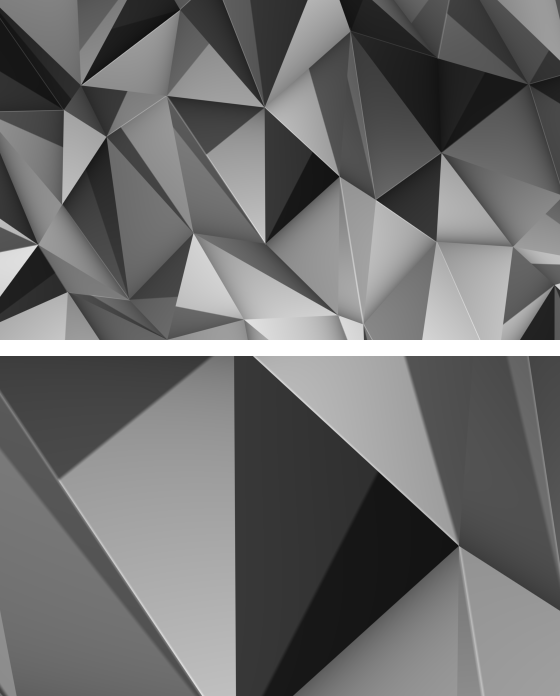
Top: the whole. Bottom: its middle third, enlarged.
Write a WebGL 1 fragment shader that draws this background.

```glsl
precision highp float;
// Crumpled wall of large grey triangular facets with cast shadows and sharp creases.

uniform vec2 u_resolution;

// All lengths are in canvas heights.
const vec2 CELL = vec2(0.21, 0.30);         // mean spacing of the corners
const float TILT = 0.45;                    // rotation of the corner lattice
const float JITTER = 0.90;                  // scatter of the corners, below 1
const vec2 SEED = vec2(37.0, 61.0);
const float DARK = 0.10;
const float BRIGHT = 0.83;
const float TONE_CURVE = 0.72;              // below 1 favours bright facets
const float GRADIENT = 0.75;                // tone slope across a facet
const float SHADOW_SHARE = 0.50;            // facets crossed by a shadow
const float PENUMBRA = 0.0025;
const float CREASE_WIDTH = 0.035;
const float RIM_WIDTH = 0.0022;
const vec2 HOLLOW = vec2(1.25, 0.76);       // centre of the dim region
const float HOLLOW_DEPTH = 0.36;

vec3 hash3(vec2 p) {
  vec3 q = fract(p.xyx * vec3(0.1031, 0.1030, 0.0973));
  q += dot(q, q.yxz + 33.33);
  return fract((q.xxy + q.yzz) * q.zyx);
}

float cross2(vec2 a, vec2 b) {
  return a.x * b.y - a.y * b.x;
}

mat2 latticeRotation() {
  float c = cos(TILT), s = sin(TILT);
  return mat2(c, s, -s, c);
}

vec2 corner(vec2 id) {
  vec2 offset = (hash3(id + SEED).xy - 0.5) * JITTER;
  return latticeRotation() * ((id + offset) * CELL);
}

// Signed distance to the line a-b, positive on its left.
float lineSide(vec2 p, vec2 a, vec2 b) {
  return cross2(normalize(b - a), p - a);
}

// Twice the signed area of a triangle.
float area2(vec2 a, vec2 b, vec2 c) {
  return cross2(b - a, c - a);
}

// Returns tone times coverage, and coverage, of one facet.
vec2 facet(vec2 p, vec2 a, vec2 b, vec2 c, vec2 id, float pixel) {
  float ab = lineSide(p, a, b);
  float bc = lineSide(p, b, c);
  float ca = lineSide(p, c, a);
  float cover = smoothstep(-pixel, pixel, min(ab, min(bc, ca)));
  if (cover <= 0.0) return vec2(0.0);

  vec3 look = hash3(id + 11.3);
  vec3 shade = hash3(id + 83.7);
  vec3 edge = hash3(id + 147.1);

  // Flat tone with a soft slope around the centroid
  float tone = mix(DARK, BRIGHT, pow(look.x, TONE_CURVE));
  float angle = 6.2832 * look.y;
  vec2 slope = vec2(cos(angle), sin(angle)) * GRADIENT;
  tone *= 1.0 + clamp(dot(p - (a + b + c) / 3.0, slope), -0.2, 0.2);

  // Shadow wedge from one corner to the opposite side
  vec2 apex = a, from = b, to = c;
  if (shade.x < 0.33) { apex = b; from = c; to = a; }
  else if (shade.x < 0.66) { apex = c; from = a; to = b; }
  float side = lineSide(p, apex, mix(from, to, mix(0.2, 0.8, shade.y)));
  side *= look.z < 0.5 ? 1.0 : -1.0;
  float soft = max(PENUMBRA, pixel);
  float shadow = step(shade.z, SHADOW_SHARE) * smoothstep(-soft, soft, side);
  tone *= 1.0 - shadow * mix(0.2, 0.55, edge.x);

  // Dark crease on one side, thin bright rim on another
  tone *= 1.0 - 0.45 * edge.y * exp(-max(ab, 0.0) / CREASE_WIDTH);
  float rim = 1.0 - smoothstep(0.0, RIM_WIDTH + pixel, max(bc, 0.0));
  tone += 0.16 * rim * step(0.6, edge.z);

  return vec2(tone, 1.0) * cover;
}

// Splits a lattice cell along a valid diagonal into two facets.
vec2 cellFacets(vec2 p, vec2 id, float pixel) {
  vec2 a = corner(id);
  vec2 b = corner(id + vec2(1.0, 0.0));
  vec2 c = corner(id + vec2(1.0, 1.0));
  vec2 d = corner(id + vec2(0.0, 1.0));
  float fitAC = min(area2(a, b, c), area2(a, c, d));
  float fitBD = min(area2(a, b, d), area2(b, c, d));
  vec2 key = id + SEED;
  if (fitAC > fitBD * mix(0.3, 2.0, hash3(key + 5.9).x)) {
    return facet(p, a, b, c, key, pixel) + facet(p, c, d, a, key + 0.47, pixel);
  }
  return facet(p, d, a, b, key, pixel) + facet(p, b, c, d, key + 0.47, pixel);
}

void main() {
  vec2 p = gl_FragCoord.xy / u_resolution.y;
  float pixel = 0.7 / u_resolution.y;
  vec2 home = floor((p * latticeRotation()) / CELL);

  // Blend the facets around this point by coverage
  vec2 sum = vec2(0.0);
  for (int y = -1; y <= 1; y++) {
    for (int x = -1; x <= 1; x++) {
      sum += cellFacets(p, home + vec2(float(x), float(y)), pixel);
    }
  }
  float tone = sum.x / max(sum.y, 0.001);

  // Broad lighting: brighter below, dim around the hollow
  vec2 away = p - HOLLOW;
  tone *= mix(1.08, 0.95, p.y);
  tone *= 1.0 - HOLLOW_DEPTH * exp(-6.0 * dot(away, away));
  gl_FragColor = vec4(vec3(clamp(tone, 0.05, 0.9)), 1.0);
}
```
